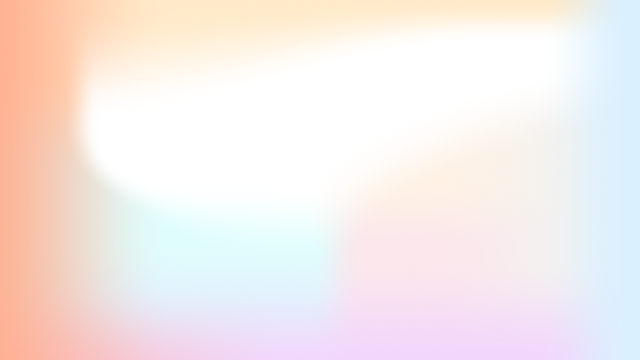
Reproduce this background procedurally as a Shadertoy shader.

```glsl
// Pastel mesh gradient: a white ribbon sweeps between coral, cream and blue
// borders, above a cyan pool and a peach-to-lilac fold. Each layer is a soft
// mask from a distance or curve, painted back to front in 0..1 canvas units.

#define CORAL vec3(1.0, 0.685, 0.56)
#define CREAM vec3(1.0, 0.915, 0.785)
#define SKY vec3(0.855, 0.94, 1.0)
#define CYAN vec3(0.875, 0.99, 0.99)
#define LILAC vec3(0.95, 0.84, 0.985)
#define ROSE vec3(0.965, 0.79, 0.85)
#define PEACH vec3(0.995, 0.945, 0.895)
#define PINK vec3(0.985, 0.905, 0.925)
#define MIST vec3(0.95, 0.95, 0.942)
#define POOL_CENTER vec2(0.48, 0.66)
#define POOL_RADII vec2(0.37, 0.33)
#define FOLD_START vec2(0.505, 0.40)

// Falls smoothly from one at a to zero at b
float fade(float a, float b, float x) {
    return 1.0 - smoothstep(a, b, x);
}

float hash(vec2 p) {
    return fract(sin(dot(p, vec2(127.1, 311.7))) * 43758.5453);
}

// Cyan pool sinking into rose and lilac along the bottom
vec3 poolColor(vec2 p) {
    vec3 base = mix(ROSE, LILAC, smoothstep(0.15, 0.45, p.x));
    vec3 haze = mix(CYAN, SKY + vec3(0.035, 0.0, -0.01), fade(0.12, 0.33, p.y));
    return mix(haze, base, fade(-0.03, 0.21, p.y));
}

// Peach top, pink middle and lilac foot, greying towards the right
vec3 foldColor(vec2 p) {
    vec3 color = mix(PINK, PEACH, smoothstep(0.30, 0.50, p.y));
    color = mix(color, MIST, smoothstep(0.68, 0.92, p.x));
    return mix(color, LILAC, fade(-0.02, 0.29, p.y));
}

// White ribbon: elliptical lower rim, slanted soft top, faded left tip
float ribbonMask(vec2 p) {
    vec2 q = min(p - POOL_CENTER, 0.0) / POOL_RADII;
    float rim = (length(q) - 1.0) * POOL_RADII.y;
    float blur = mix(0.035, 0.16, smoothstep(0.15, 0.45, p.x));
    float inside = fade(-blur, 0.4 * blur, rim);

    float slope = smoothstep(0.1, 0.75, p.x);
    float top = mix(0.65, 0.88, slope);
    float topFade = fade(top, top + mix(0.33, 0.12, slope), p.y);
    return inside * topFade * smoothstep(0.06, 0.16, p.x);
}

// Region right of a vertical edge that bends over into a parabola
float foldMask(vec2 p) {
    float bend = max(p.y - FOLD_START.y, 0.0) / 0.6;
    float edge = p.x - FOLD_START.x - bend * bend;
    float lift = smoothstep(0.3, 0.75, p.y);
    return smoothstep(-mix(0.02, 0.1, lift), mix(0.06, 0.3, lift), edge);
}

void mainImage(out vec4 fragColor, in vec2 fragCoord) {
    vec2 p = fragCoord / iResolution.xy;

    // Backdrop and coral border
    vec3 color = mix(poolColor(p), CREAM, smoothstep(0.5, 0.8, p.y));
    color = mix(color, CORAL, fade(-0.05, 0.27, p.x));

    // Ribbon, fold and blue border
    color = mix(color, vec3(1.0), ribbonMask(p));
    color = mix(color, foldColor(p), foldMask(p));
    color = mix(color, SKY, smoothstep(0.84, 0.99, p.x));

    // Faint dither against banding
    color += (hash(fragCoord) - 0.5) / 255.0;
    fragColor = vec4(clamp(color, 0.0, 1.0), 1.0);
}
```
